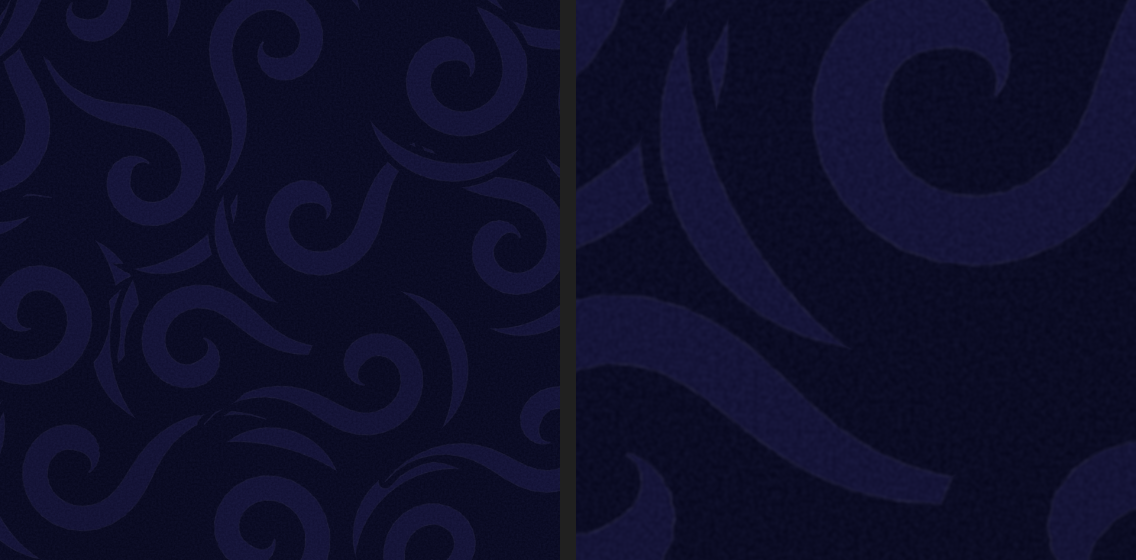
Left: the whole. Right: its middle third, enlarged.
Write a WebGL 2 fragment shader that draws this pattern.

```glsl
#version 300 es
precision highp float;

uniform vec2 u_resolution;
out vec4 fragColor;

vec2 hash2(vec2 p) {
    vec3 q = fract(p.xyx * vec3(0.1031, 0.1030, 0.0973));
    q += dot(q, q.yzx + 33.33);
    return fract((q.xx + q.yz) * q.zy);
}

mat2 turn(float a) {
    float c = cos(a), s = sin(a);
    return mat2(c, s, -s, c);
}

float cornerSlope(vec2 cell, vec2 offset) {
    float a = 6.2832 * hash2(cell).x;
    return dot(vec2(cos(a), sin(a)), offset);
}

float gradientNoise(vec2 p) {
    vec2 i = floor(p), f = fract(p);
    vec2 u = f * f * (3.0 - 2.0 * f);
    vec2 e = vec2(1.0, 0.0);
    return mix(mix(cornerSlope(i, f), cornerSlope(i + e, f - e), u.x),
               mix(cornerSlope(i + e.yx, f - e.yx), cornerSlope(i + 1.0, f - 1.0), u.x), u.y);
}

// Half width of the scroll: hooked at the inner end, pointed at the tail
float scrollWidth(float s, float total) {
    return 0.021 * smoothstep(-0.01, 0.08, s) * (1.0 - smoothstep(total - 0.3, total, s));
}

// Involute coil that unwinds into an S-shaped tail, traced by its curvature
float scroll(vec2 q, float coilLength, float coilRadius) {
    const float inner = 0.022, pitch = 0.012;
    float total = coilLength + 0.34;
    float heading = 1.9 - (coilRadius - inner) / pitch;
    vec2 along = vec2(cos(heading), sin(heading));
    vec2 a = inner * vec2(along.y, -along.x) + pitch * along;
    float s = 0.0, width = scrollWidth(0.0, total), dist = 1.0;

    for (int i = 1; i <= 38; i++) {
        float next = total * pow(float(i) / 38.0, 1.5);
        float stepLength = next - s, middle = 0.5 * (s + next);
        float bend = mix(inversesqrt(inner * inner + 2.0 * pitch * middle), -6.0,
                         smoothstep(coilLength, coilLength + 0.14, middle));
        float mid = heading + 0.5 * bend * stepLength;
        vec2 ab = stepLength * vec2(cos(mid), sin(mid));
        float h = clamp(dot(q - a, ab) / dot(ab, ab), 0.0, 1.0);
        float nextWidth = scrollWidth(next, total);
        dist = min(dist, length(q - a - ab * h) - mix(width, nextWidth, h));
        a += ab;
        heading += bend * stepLength;
        s = next;
        width = nextWidth;
    }
    return dist;
}

// Slender crescent around the coil, on the side away from the tail
float crescent(vec2 q, float halfAngle) {
    float a = atan(q.x, -q.y) / halfAngle;
    return abs(length(q) - 0.17) - 0.016 * (1.0 - a * a);
}

// Scrolls on a loose hexagonal lattice, trimmed where they would touch
float ornament(vec2 p) {
    const vec2 spacing = vec2(0.32, 0.28);
    vec2 base = round(p / spacing);
    float dist = 1.0, coils = 1.0;

    for (int y = -2; y <= 2; y++) {
        for (int x = -2; x <= 2; x++) {
            vec2 cell = base + vec2(x, y);
            vec2 place = hash2(cell + 71.0);
            vec2 pose = hash2(cell + 137.0);
            vec2 form = hash2(cell + 211.0);
            vec2 center = (cell + vec2(0.5 * mod(cell.y, 2.0), 0.0)) * spacing
                        + 0.045 * (place - 0.5);
            float size = mix(0.87, 1.04, form.x);
            vec2 q = (p - center) / size;
            if (length(q) > 0.43) continue;

            // Tails point between neighbours, in one of six directions
            q = turn(1.0472 * floor(6.0 * pose.x) + 0.4 * (form.y - 0.5)) * q;
            q.x *= pose.y < 0.5 ? -1.0 : 1.0;

            float coilLength = mix(0.34, 0.46, place.x);
            float coilRadius = sqrt(0.000484 + 0.024 * coilLength);
            float motif = min(scroll(q, coilLength, coilRadius),
                              crescent(q, mix(0.6, 0.95, place.y))) * size;
            float coil = (length(q) - coilRadius - 0.033) * size;

            motif = max(motif, -coils);
            dist = max(dist, max(-coil, 0.013 - motif));
            dist = min(dist, motif);
            coils = min(coils, coil);
        }
    }
    return dist;
}

void main() {
    vec2 uv = gl_FragCoord.xy / u_resolution.y;
    float soft = 0.0006 + 0.6 / u_resolution.y;
    float dist = ornament(turn(0.22) * uv + vec2(0.37, 0.11));

    vec3 color = mix(vec3(0.043, 0.047, 0.143), vec3(0.082, 0.08, 0.222),
                     1.0 - smoothstep(-soft, soft, dist));

    // Faint, broken thread along every edge
    float thread = 1.0 - smoothstep(0.0, 0.0022, abs(dist));
    thread *= 0.5 + 0.6 * gradientNoise(uv * 150.0);
    color = mix(color, vec3(0.12, 0.12, 0.235), clamp(thread, 0.0, 1.0));

    // Fine cloth grain and slow shading
    float grain = gradientNoise(uv * 233.0) + gradientNoise(uv.yx * 387.0 + 40.0);
    color += grain * vec3(0.016, 0.017, 0.026);
    color *= 1.0 + 0.1 * gradientNoise(uv * 2.3 + 5.0);

    fragColor = vec4(color, 1.0);
}
```
